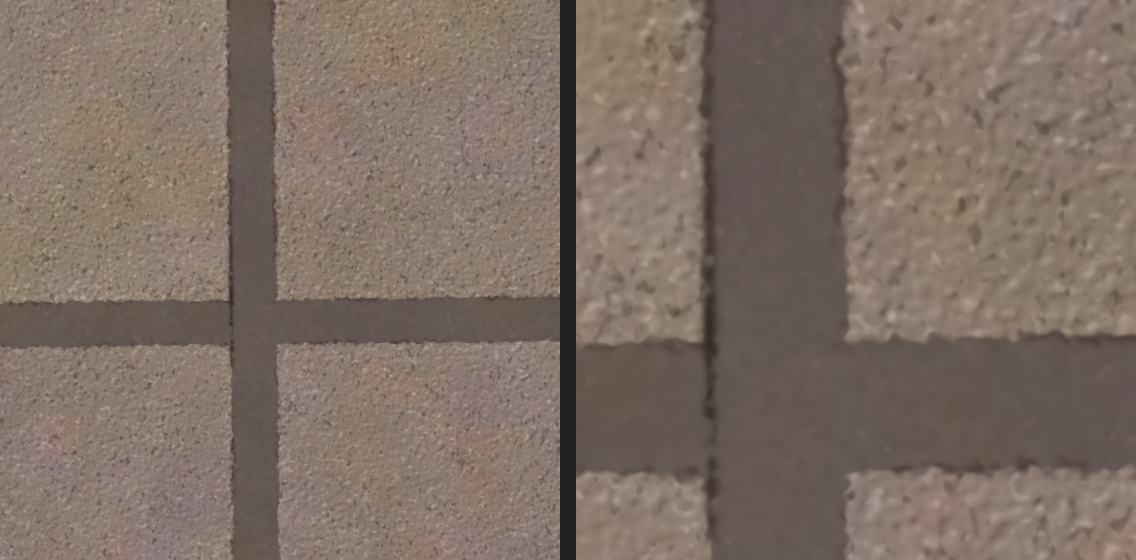
Left: the whole. Right: its middle third, enlarged.
Reproduce this texture procedurally as a WebGL 2 fragment shader.

```glsl
#version 300 es
precision highp float;
// Rough sandy stone slabs meeting at a cross of smooth, recessed joints.

uniform vec2 u_resolution;
out vec4 outColor;

const vec2 CROSS = vec2(0.452, 0.425);       // where the joints meet
const vec2 PITCH = vec2(1.0);                // slab spacing
const vec2 HALF_JOINT = vec2(0.0415, 0.040); // half widths of the joints
const vec2 SKEW = vec2(0.011, -0.012);       // slight tilt of the joints
const float EDGE_WEAR = 0.013;               // crumbled slab edges
const float EDGE_SOFT = 0.0024;
const float GRAIN_FREQ = 135.0;
const float RELIEF = 0.125;                  // contrast of the lit grains
const float PIT_DEPTH = 0.11;

const vec3 STONE = vec3(0.552, 0.486, 0.443);
const vec3 JOINT = vec3(0.390, 0.342, 0.320);
const vec3 SHADOW = vec3(0.270, 0.212, 0.195);
const vec3 OCHRE = vec3(0.004, 0.007, -0.024);
const vec3 MAUVE = vec3(-0.002, -0.008, 0.022);
const vec3 RUST = vec3(0.016, -0.002, -0.014);

// Integer hash of a lattice point, 0 to 1
float hash(vec2 cell) {
    uvec2 k = uvec2(ivec2(cell)) * uvec2(1597u, 3571u);
    uint h = (k.x ^ (k.y << 7)) * 747796u + 28917u;
    h = (h ^ (h >> 15)) * 277803u;
    h = (h ^ (h >> 13)) * 668265u;
    return float((h ^ (h >> 16)) & 65535u) / 65535.0;
}

float noise(vec2 p) {
    vec2 i = floor(p), f = fract(p);
    f = f * f * (3.0 - 2.0 * f);
    return mix(mix(hash(i), hash(i + vec2(1, 0)), f.x),
               mix(hash(i + vec2(0, 1)), hash(i + vec2(1, 1)), f.x), f.y);
}

float fbm(vec2 p) {
    float sum = 0.0, amp = 0.5;
    for (int i = 0; i < 4; i++) {
        sum += amp * noise(p);
        p = mat2(1.6, 1.2, -1.2, 1.6) * p + 17.3;
        amp *= 0.5;
    }
    return sum / 0.9375;
}

// Two crossed layers, which hide the noise lattice
float grain(vec2 p) {
    vec2 a = mat2(0.8, 0.6, -0.6, 0.8) * p;
    vec2 b = mat2(0.94, -0.34, 0.34, 0.94) * p;
    return 0.55 * noise(a * GRAIN_FREQ) + 0.45 * noise(b * GRAIN_FREQ * 1.45 + 41.0);
}

vec3 stoneColor(vec2 p, vec2 slab) {
    vec3 color = STONE;
    // Broad faint stains, and a tint for each slab
    color += OCHRE * (fbm(p * 6.0 + 3.0) - 0.5) * 2.4;
    color += MAUVE * smoothstep(0.50, 0.76, fbm(p * vec2(11.0, 7.0) + 23.0));
    color += RUST * smoothstep(0.54, 0.78, fbm(p * 9.0 + 57.0));
    color += mix(MAUVE * 0.2, OCHRE * 0.5, step(0.0, slab.y));
    color += 0.012 * (hash(slab + 9.0) - 0.5) + 0.06 * (fbm(p * 13.0) - 0.5);
    // Grains lit from the upper left; the steepest ones sparkle
    float slope = grain(p) - grain(p + vec2(-0.0028, 0.0034));
    color += RELIEF * slope * (0.7 + 1.4 * abs(slope));
    // Short pale and dark flecks, in looser and denser patches
    float density = 0.12 * (noise(p * 22.0 + 5.0) - 0.5);
    float pale = smoothstep(0.64, 0.90, grain(p * vec2(0.9, 1.15) + 3.7) + density);
    float pit = smoothstep(0.63, 0.90, grain(p * vec2(1.15, 0.9) + 7.3) + density);
    return color + 0.085 * pale - PIT_DEPTH * pit * vec3(1.0, 0.97, 0.92);
}

vec3 jointColor(vec2 p) {
    vec3 color = JOINT + 0.03 * (fbm(p * 14.0 + 5.0) - 0.5);
    color += OCHRE * (fbm(p * 9.0 + 31.0) - 0.5) * 1.8;
    color += 0.035 * (grain(p + 2.0) - 0.5);
    float speck = smoothstep(0.74, 0.92, grain(p * 0.8 + 13.0));
    return color + speck * vec3(0.04, 0.035, 0.015);
}

void main() {
    vec2 p = gl_FragCoord.xy / u_resolution;

    // Repeating joint lines, slightly tilted
    vec2 q = p - CROSS + SKEW * (p.yx - 0.5);
    vec2 slab = floor(q / PITCH);
    vec2 side = (fract(q / PITCH + 0.5) - 0.5) * PITCH;

    // Distance to the worn slab edge, positive on the stone
    vec2 edge = abs(side) - HALF_JOINT;
    float wear = 0.3 * noise(p * 38.0 + 7.0) + 0.7 * grain(p + 5.0) - 0.5;
    float dist = min(edge.x, edge.y) + EDGE_WEAR * wear;

    // Stone over joint, smoothed at any size
    float soft = max(EDGE_SOFT, 1.0 / min(u_resolution.x, u_resolution.y));
    float stone = smoothstep(-soft, soft, dist);
    vec3 color = mix(jointColor(p), stoneColor(p, slab), stone);

    // Sparse contact shadow, then the deeper crack on the left of uprights
    float patches = 0.4 * noise(p * 24.0 + 19.0) + 0.6 * grain(p * 0.9 + 9.0);
    float contact = exp(-pow((dist + 0.002) / 0.0042, 2.0));
    color = mix(color, SHADOW, 0.65 * contact * smoothstep(0.42, 0.75, patches));
    float crackLine = side.x + HALF_JOINT.x - 0.002 + 0.006 * wear;
    float crack = exp(-pow(crackLine / 0.004, 2.0));
    float nearCross = exp(-pow((side.y - 0.03) / 0.10, 2.0));
    float broken = smoothstep(0.32, 0.65, patches);
    color = mix(color, SHADOW * 0.75, crack * broken * mix(0.2, 0.9, nearCross));

    // Pale crumbs along the slab rims
    float rim = smoothstep(0.0, 0.005, dist) * (1.0 - smoothstep(0.006, 0.022, dist));
    color += 0.07 * rim * smoothstep(0.5, 0.8, grain(p + 3.0));

    outColor = vec4(clamp(color, 0.0, 1.0), 1.0);
}
```
